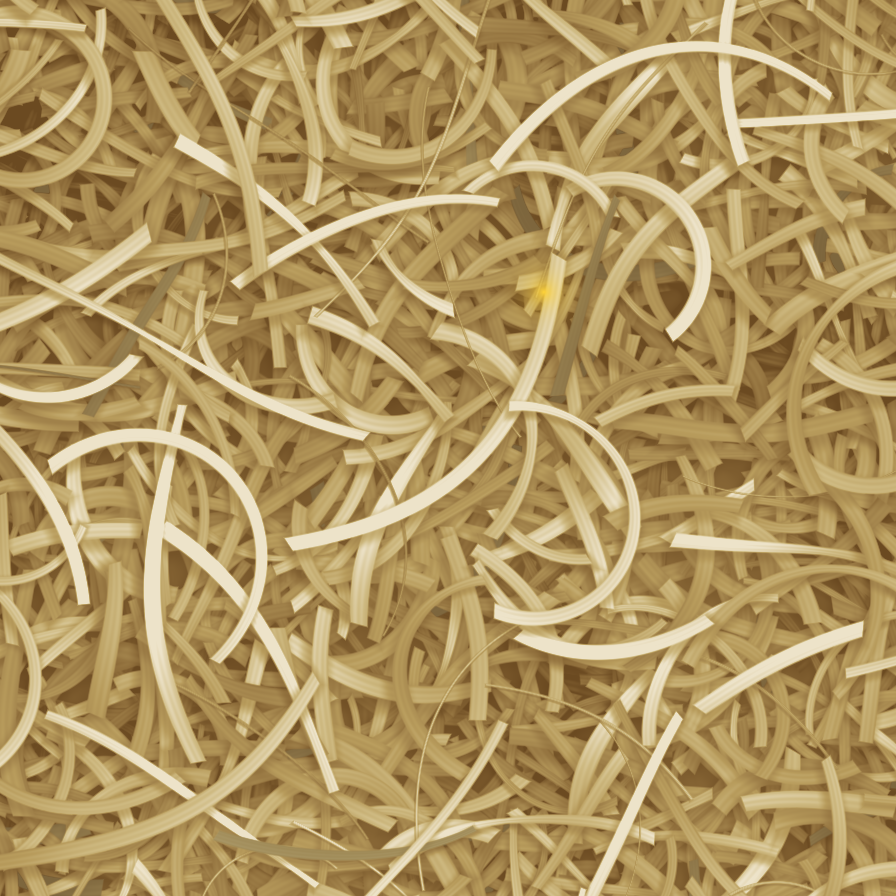
Give the GLSL for this texture, as a three.js fragment shader.

```glsl
// Heap of pale wood shavings: layers of curved ribbons scattered on jittered grids,
// painted from the dark bottom of the heap up to long bright curls on top.
// Each ribbon sets a scalar tone, shaded by soft shadows, then mapped to colour.
varying vec2 vUv;

const vec3 GAP    = vec3(0.42, 0.29, 0.13);
const vec3 UMBER  = vec3(0.56, 0.43, 0.23);
const vec3 TAN    = vec3(0.64, 0.52, 0.30);
const vec3 STRAW  = vec3(0.72, 0.61, 0.36);
const vec3 CREAM  = vec3(0.81, 0.73, 0.51);
const vec3 WHITE  = vec3(0.93, 0.89, 0.79);
const vec3 OLIVE  = vec3(0.55, 0.49, 0.33);
const vec3 GLINT  = vec3(1.0, 0.83, 0.22);
const vec2 SHADOW_DIR = vec2(-0.5, -0.85);
const float EDGE = 0.0013;

vec4 hash4(vec3 p) {
  vec4 q = fract(p.xyzx * vec4(0.1031, 0.1030, 0.0973, 0.1099));
  q += dot(q, q.wzxy + 33.33);
  return fract((q.xxyz + q.yzzw) * q.zywx);
}

float valueNoise(vec2 p) {
  vec2 i = floor(p), f = fract(p);
  f = f * f * (3.0 - 2.0 * f);
  float low = mix(hash4(vec3(i, 7.0)).x, hash4(vec3(i + vec2(1.0, 0.0), 7.0)).x, f.x);
  float high = mix(hash4(vec3(i + vec2(0.0, 1.0), 7.0)).x, hash4(vec3(i + 1.0, 7.0)).x, f.x);
  return mix(low, high, f.y);
}

vec2 rotate(vec2 p, float a) {
  float c = cos(a), s = sin(a);
  return vec2(c * p.x - s * p.y, s * p.x + c * p.y);
}

// Paints one arc-shaped ribbon over heap = (tone, olive tint); p is in canvas units.
vec2 paintRibbon(vec2 heap, vec2 p, float cell, float halfWidth, float tone,
                 float bend, float oddShare, vec4 shape, vec4 look) {
  float angle = shape.z * 6.2832;
  float radius = cell / mix(0.12, bend, shape.w * shape.w);
  float halfLength = min(cell * mix(0.4, 1.05, look.x), 2.5 * radius);
  vec2 q = rotate(p, angle) + vec2(0.0, radius);
  float along = atan(q.x, q.y) * radius;
  float across = length(q) - radius;
  across += 0.035 * cell * sin(along / cell * 3.0 + look.y * 6.2832);

  // Twisting narrows the ribbon and changes how it catches the light.
  float twist = look.z * 6.2832 + along / cell * (look.w - 0.5) * 3.5;
  float width = halfWidth * mix(0.65, 1.25, look.y) * mix(0.5, 1.0, abs(cos(twist)));
  float ends = abs(along) - halfLength + across * (look.x - 0.5);
  float body = max(abs(across) - width, ends);

  vec2 normal = q / max(length(q), 0.0001);
  float lift = dot(normal, rotate(SHADOW_DIR, angle)) * width;
  float shade = smoothstep(width * 1.5, -width * 0.4,
                           max(abs(across - lift) - width, ends));
  heap.x *= 1.0 - 0.3 * shade;

  float side = clamp(across / width, -1.0, 1.0);
  float odd = step(shape.x + shape.y, sqrt(2.0 * oddShare));
  float ribbonTone = tone + (look.w - 0.5) * 1.7 + 0.55 * sin(twist * 2.0);
  ribbonTone += 0.2 * side - 0.4 * smoothstep(0.6, 1.0, abs(side));
  ribbonTone += 0.12 * sin(side * 9.0 + look.z * 40.0);
  ribbonTone -= odd * 1.7;
  return mix(heap, vec2(ribbonTone, odd), smoothstep(EDGE, -EDGE, body));
}

// Scatters one ribbon per grid cell, visiting the cells a ribbon can reach from.
vec2 paintLayer(vec2 heap, vec2 uv, float seed, float cell, float halfWidth,
                float tone, float bend, float share, float oddShare) {
  vec2 grid = uv / cell + hash4(vec3(seed, 3.0, 11.0)).xy * 10.0 + 20.0;
  vec2 home = floor(grid);
  for (int y = -1; y <= 1; y++) {
    for (int x = -1; x <= 1; x++) {
      vec2 id = home + vec2(float(x), float(y));
      vec4 shape = hash4(vec3(id, seed));
      vec4 look = hash4(vec3(id, seed + 57.0));
      if (fract(look.x * 13.0 + look.z * 7.0) < share) {
        vec2 center = id + 0.2 + 0.6 * shape.xy;
        heap = paintRibbon(heap, (grid - center) * cell, cell, halfWidth, tone,
                           bend, oddShare, shape, look);
      }
    }
  }
  return heap;
}

vec3 toneColor(float t) {
  vec3 c = mix(GAP, UMBER, clamp(t, 0.0, 1.0));
  c = mix(c, TAN, clamp(t - 1.0, 0.0, 1.0));
  c = mix(c, STRAW, clamp(t - 2.0, 0.0, 1.0));
  c = mix(c, CREAM, clamp(t - 3.0, 0.0, 1.0));
  return mix(c, WHITE, clamp(t - 4.0, 0.0, 1.0));
}

void main() {
  vec2 heap = vec2(0.5, 0.0);

  // Packed body of the heap.
  for (int i = 0; i < 17; i++) {
    float height = float(i) / 16.0;
    heap = paintLayer(heap, vUv, float(i) + 1.0, mix(0.11, 0.15, height), 0.0092,
                      mix(1.5, 3.75, height), 1.5, 1.0, 0.02);
  }
  // Thin fibres, then long loose curls on top.
  heap = paintLayer(heap, vUv, 31.0, 0.22, 0.0017, 3.6, 3.0, 0.7, 0.1);
  for (int i = 0; i < 3; i++) {
    heap = paintLayer(heap, vUv, 41.0 + float(i), 0.24, 0.0085, 4.4, 2.6, 0.6, 0.12);
  }

  // Broad hollows and the darker upper left rim.
  float rim = smoothstep(0.1, 0.0, min(vUv.x, 1.0 - vUv.y));
  float tone = heap.x + (valueNoise(vUv * 5.0) - 0.5) * 0.9 - 0.5 * rim;
  vec3 color = mix(toneColor(tone), OLIVE, 0.55 * heap.y);

  // Small golden glint.
  float spark = exp(-length(vUv - vec2(0.607, 0.674)) * 75.0);
  gl_FragColor = vec4(mix(color, GLINT, spark), 1.0);
}
```
